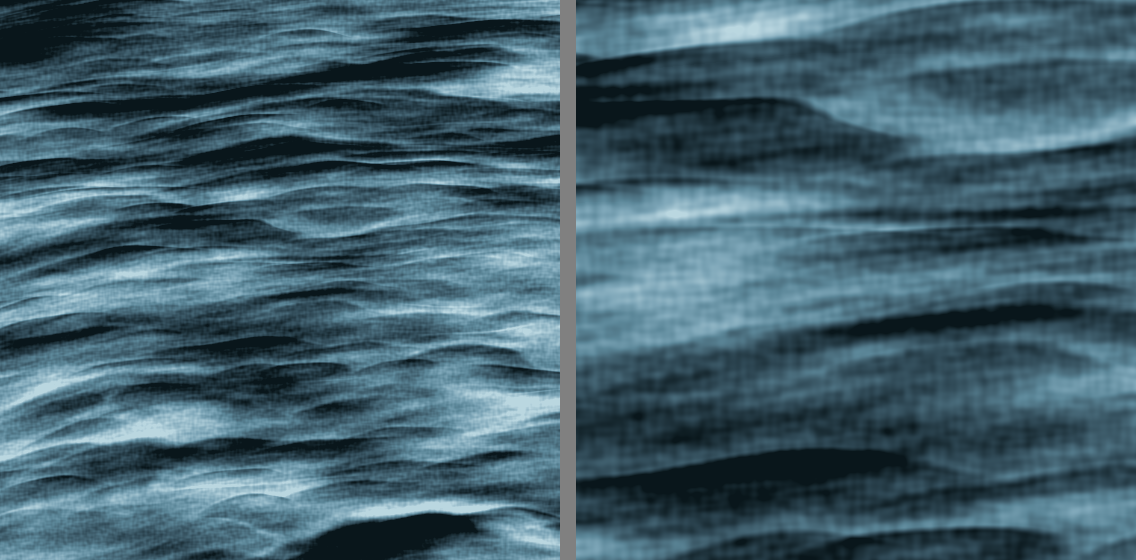
Left: the whole. Right: its middle third, enlarged.
This texture is drawn by a three.js fragment shader. Its source:

```glsl
varying vec2 vUv;

const vec3 ABYSS = vec3(0.09, 0.16, 0.19);
const vec3 DEEP  = vec3(0.18, 0.28, 0.33);
const vec3 SLATE = vec3(0.27, 0.40, 0.46);
const vec3 STEEL = vec3(0.36, 0.53, 0.60);
const vec3 SKY   = vec3(0.49, 0.65, 0.72);
const vec3 FOAM  = vec3(0.64, 0.77, 0.82);

const float BASE_TONE = 0.68;
const float FAR_SHADE = 0.36;
const float PERSPECTIVE = 0.5;
const float SLOPE = 0.22;
const float SLOPE_BEND = 0.12;
const vec2 STREAK_SCALE = vec2(2.0, 8.5);
const float STREAK_GAIN = 0.85;
const vec2 WAVE_CELLS = vec2(3.2, 8.0);
const vec2 RIPPLE_CELLS = vec2(6.0, 15.0);
const float CREST_SHADE = 0.85;
const float CREST_GLINT = 0.28;
const float CREST_EDGE = 0.12;
const float CREST_FALLOFF = 2.4;
const vec2 NEAR_CENTER = vec2(0.73, 0.005);
const vec2 NEAR_SIZE = vec2(0.28, 0.20);
const float FOAM_GAIN = 0.26;
const float GRAIN_GAIN = 0.13;

float hash(vec2 p) {
  return fract(sin(dot(p, vec2(127.1, 311.7))) * 43758.5453);
}

float corner(vec2 cell, vec2 offset) {
  float angle = 6.2832 * hash(cell);
  return dot(vec2(cos(angle), sin(angle)), offset);
}

// Gradient noise, centred on zero
float noise(vec2 p) {
  vec2 i = floor(p);
  vec2 f = p - i;
  vec2 u = f * f * f * (f * (f * 6.0 - 15.0) + 10.0);
  vec2 e = vec2(1.0, 0.0);
  float low = mix(corner(i, f), corner(i + e, f - e), u.x);
  float high = mix(corner(i + e.yx, f - e.yx), corner(i + 1.0, f - 1.0), u.x);
  return mix(low, high, u.y);
}

// Long streaks in several sizes
float streaks(vec2 p) {
  float sum = 0.0;
  float gain = 1.0;
  for (int i = 0; i < 5; i++) {
    sum += gain * noise(p);
    p = p * vec2(1.85, 1.9) + vec2(17.3, 9.1);
    p.y -= 0.08 * p.x;
    gain *= 0.66;
  }
  return sum;
}

// Arched crest: bright rim above, sharp edge, shadow fading downwards
float crest(vec2 d, float width, float height) {
  float s = d.x / width;
  float taper = max(1.0 - s * s, 0.0);
  float depth = height * taper - d.y;
  float inside = smoothstep(0.0, CREST_EDGE, depth);
  float shadow = inside * exp(-CREST_FALLOFF * max(depth, 0.0));
  float glint = smoothstep(-0.25, 0.0, depth) * (1.0 - inside);
  return taper * (CREST_GLINT * glint - CREST_SHADE * shadow);
}

// One crest per cell, with random place, width, tilt and strength
float crests(vec2 p, float seed) {
  vec2 home = floor(p);
  float sum = 0.0;
  for (int y = -1; y <= 1; y++) {
    for (int x = -1; x <= 1; x++) {
      vec2 cell = home + vec2(float(x), float(y));
      vec2 key = cell + seed;
      vec2 jitter = vec2(hash(key), hash(key + 31.7));
      vec2 d = p - cell - mix(vec2(0.2), vec2(0.8), jitter);
      d.y -= d.x * (hash(key + 53.1) - 0.5) * 0.4;
      float width = mix(0.45, 1.1, hash(key + 71.9));
      sum += hash(key + 93.3) * crest(d, width, 0.38);
    }
  }
  return sum;
}

vec3 palette(float tone) {
  float t = tone * 5.0;
  vec3 color = mix(ABYSS, DEEP, clamp(t, -0.6, 1.0));
  color = mix(color, SLATE, clamp(t - 1.0, 0.0, 1.0));
  color = mix(color, STEEL, clamp(t - 2.0, 0.0, 1.0));
  color = mix(color, SKY, clamp(t - 3.0, 0.0, 1.0));
  return mix(color, FOAM, clamp(t - 4.0, 0.0, 1.6));
}

void main() {
  // Sea plane: compressed with distance, rising to the right
  vec2 sea = vUv;
  sea.y *= 1.0 + PERSPECTIVE * vUv.y;
  sea.y -= SLOPE * vUv.x - SLOPE_BEND * vUv.x * vUv.x;
  sea.y += 0.035 * noise(sea * vec2(3.0, 5.0) + 4.7);
  vec2 rough = sea + vec2(0.03, 0.012) * noise(sea * vec2(9.0, 26.0) + 8.3);

  // Broad light, streaks and waves
  float tone = BASE_TONE - FAR_SHADE * smoothstep(0.5, 1.0, vUv.y);
  tone += 0.4 * smoothstep(0.3, 0.0, distance(vUv, vec2(1.0)));
  tone += STREAK_GAIN * streaks(sea * STREAK_SCALE + 2.6);
  tone += crests(rough * WAVE_CELLS, 5.0);
  tone += 0.8 * crests(rough * RIPPLE_CELLS, 41.0);
  vec2 nearWarp = vec2(0.0, 0.02 * noise(vUv * 9.0));
  tone += 1.2 * crest((vUv + nearWarp - NEAR_CENTER) / NEAR_SIZE, 1.0, 0.43);

  // Thin foam lines, stronger nearby
  float line = 1.0 - smoothstep(0.0, 0.07, abs(noise(rough * vec2(2.5, 13.0) + 61.0)));
  float patches = smoothstep(0.0, 0.3, noise(sea * vec2(3.0, 7.0) + 23.0));
  tone += FOAM_GAIN * line * patches * (1.0 - 0.6 * vUv.y);

  // Fine woven grain
  float grain = noise(vUv * vec2(190.0, 80.0)) + noise(vUv * vec2(80.0, 210.0) + 13.0);
  tone += GRAIN_GAIN * grain;

  gl_FragColor = vec4(palette(tone), 1.0);
}
```
